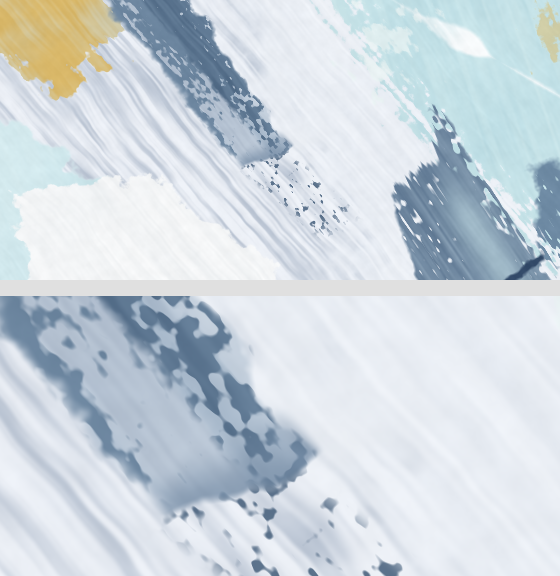
Top, the full canvas; bottom, a detail of the centre.
This background is drawn by a WebGL 1 fragment shader. Its source:

```glsl
precision highp float;
// Abstract painted canvas: diagonal dry-brush strokes in slate blue, ochre, pale aqua and white.
uniform vec2 u_resolution;

float hash(vec2 p) {
  vec3 q = fract(p.xyx * 0.1031);
  q += dot(q, q.yzx + 33.33);
  return fract((q.x + q.y) * q.z);
}

float noise(vec2 p) {
  vec2 i = floor(p), f = fract(p);
  f = f * f * (3.0 - 2.0 * f);
  return mix(mix(hash(i), hash(i + vec2(1.0, 0.0)), f.x),
             mix(hash(i + vec2(0.0, 1.0)), hash(i + 1.0), f.x), f.y);
}

float fbm(vec2 p) {
  float sum = 0.0, amp = 0.53;
  for (int i = 0; i < 4; i++) {
    sum += amp * noise(p);
    p = mat2(1.6, 1.2, -1.2, 1.6) * p + 7.3;
    amp *= 0.5;
  }
  return sum;
}

// Soft coverage of a region whose signed distance is positive inside.
float fill(float d, float w) { return smoothstep(-w, w, d); }

// Broken paint: the share of the grain that is covered grows with amount.
float dry(float amount, float grain) {
  return smoothstep(-0.07, 0.07, grain - mix(0.92, 0.08, amount));
}

// Streaks that are thin along x and long along y.
float bristles(vec2 q) {
  return 0.5 * noise(q * vec2(120.0, 5.0)) + 0.5 * noise(q * vec2(48.0, 2.5) + 9.0);
}

void main() {
  vec2 p = gl_FragCoord.xy / u_resolution.y;
  float cloud = fbm(p * 4.0), rag = fbm(p * 13.0) - 0.5, grain = fbm(p * 38.0);

  // Stroke frame: x across the brush, y along it, down to the right.
  vec2 q = vec2(dot(p, vec2(0.764, 0.645)), dot(p, vec2(0.645, -0.764)));
  float across = q.x, along = q.y;
  float hair = bristles(q + vec2(0.05 * cloud, 0.0));

  // Aqua ground with steep streaks
  float steep = bristles(vec2(p.x + 0.35 * p.y, p.y) * 0.8);
  vec3 color = mix(vec3(0.70, 0.84, 0.875), vec3(0.83, 0.925, 0.935), 0.55 * cloud + 0.45 * steep);
  color = mix(color, vec3(0.86, 0.93, 0.945), 0.6 * fill(0.35 - p.x, 0.3));

  // White field with a broken right edge
  float low = 0.52 + 0.33 * along + 0.12 * rag;
  float field = dry(clamp(0.5 + 2.6 * (1.53 - across) + 0.5 * (cloud - 0.5), 0.0, 1.0), 0.5 * grain + 0.5 * hair);
  field *= fill(across - low, 0.015);
  color = mix(color, mix(vec3(0.88, 0.905, 0.94), vec3(0.945, 0.955, 0.97), 0.5 * cloud + 0.5 * hair), field);

  // Pale dabs over the aqua
  float dabs = dry(0.62 - 2.2 * length((p - vec2(1.38, 0.84)) * vec2(0.8, 1.0)), fbm(q * vec2(28.0, 16.0)));
  color = mix(color, vec3(0.91, 0.95, 0.95), 0.75 * dabs);

  // Wide lavender wash
  float wash = fill(across - low, 0.012) * fill(1.16 - 0.22 * along + 0.3 * rag - across, 0.12);
  vec3 lavender = mix(vec3(0.70, 0.745, 0.81), vec3(0.92, 0.935, 0.96), smoothstep(0.15, 0.85, hair + 0.5 * (cloud - 0.4)));
  color = mix(color, lavender, 0.85 * wash);

  // White patch in the lower left
  float patchEdge = min(p.x - 0.117 + 0.24 * p.y, 0.31 + 0.12 * p.x - p.y);
  patchEdge = min(patchEdge, 0.64 + 0.22 * along - across) + 0.1 * rag;
  float whitePatch = fill(patchEdge + 0.05 * (grain - 0.5), 0.008);
  color = mix(color, mix(vec3(0.925, 0.94, 0.95), vec3(0.975), 0.5 * hair + 0.5 * cloud), whitePatch);

  // Ochre in both upper corners
  float ochre = 1.0 - length((p - vec2(0.16, 0.95)) / vec2(0.27, 0.25)) + 1.1 * rag + 0.25 * (hair - 0.5);
  vec3 gold = mix(vec3(0.85, 0.71, 0.38), vec3(0.81, 0.78, 0.64), smoothstep(0.3, 0.75, cloud + 0.3 * (hair - 0.5) + 0.6 * (p.x - 0.2)));
  color = mix(color, gold, 0.95 * fill(ochre, 0.04));
  float faint = dry(0.75 - 0.6 * length((p - vec2(1.99, 0.9)) / vec2(0.14, 0.2)), 0.5 * grain + 0.5 * steep);
  color = mix(color, vec3(0.82, 0.77, 0.56), 0.75 * faint);

  // Main slate stroke: grey side, dark side, end ridge and scattered tail
  float flecks = 0.7 * noise(q * vec2(85.0, 55.0)) + 0.3 * noise(q * vec2(170.0, 95.0));
  float tip = 0.26 + 0.25 * (across - 0.92) + 0.05 * rag;
  float body = fill(tip - along, 0.008);
  float side = body * fill(across - 0.925 + 0.06 * rag, 0.012) * fill(1.08 - across, 0.03);
  float sideCover = 0.62 - 0.35 * smoothstep(-0.1, 0.3, along);
  color = mix(color, vec3(0.61, 0.685, 0.765), side * (0.3 + 0.5 * hair));
  color = mix(color, vec3(0.42, 0.52, 0.62), side * dry(sideCover, 0.5 * flecks + 0.5 * hair));
  float dark = body * fill(across - 1.03 + 0.05 * rag, 0.01);
  dark *= fill(1.135 - 0.11 * along + 0.08 * rag - across, 0.008);
  float darkCover = 1.0 - 0.58 * smoothstep(-0.2, 0.27, along) - 0.25 * smoothstep(1.07, 1.16, across);
  color = mix(color, vec3(0.54, 0.63, 0.72), 0.4 * dark);
  color = mix(color, mix(vec3(0.29, 0.39, 0.50), vec3(0.41, 0.51, 0.61), hair), dark * dry(darkCover, flecks));
  float ridge = body * fill(along - tip + 0.04, 0.035) * fill(across - 0.92, 0.01) * fill(1.11 - across, 0.01);
  color = mix(color, vec3(0.45, 0.54, 0.64), 0.65 * ridge);
  float tail = fill(along - tip, 0.01) * fill(0.62 - along, 0.06) * fill(0.075 - abs(across - 1.0 - 0.15 * (along - 0.3)), 0.02);
  color = mix(color, vec3(0.35, 0.44, 0.54), tail * dry(0.26, flecks));

  // Lower right slate stroke, lighter in its middle
  vec2 r = vec2(dot(p, vec2(0.83, 0.56)), dot(p, vec2(0.56, -0.83)));
  float strand = bristles(r + 3.0);
  float chips = 0.5 * noise(r * vec2(95.0, 38.0)) + 0.5 * strand;
  float top = 0.53 - 0.16 * smoothstep(1.52, 1.62, r.x) + 0.12 * (strand - 0.5);
  float slab = fill(r.y - top, 0.012) * fill(1.645 + 0.04 * rag - r.x, 0.006);
  slab *= fill(r.x - 1.323 + 0.24 * (r.y - 0.509) + 0.05 * rag, 0.008);
  float glow = exp(-pow((r.x - 1.51) / 0.065, 2.0)) * smoothstep(0.52, 0.78, r.y);
  vec3 slate = mix(mix(vec3(0.33, 0.43, 0.54), vec3(0.55, 0.64, 0.72), strand), vec3(0.66, 0.76, 0.81), 0.85 * glow);
  float slabCover = 0.84 - 0.3 * smoothstep(1.54, 1.62, r.x) - 0.15 * smoothstep(1.42, 1.3, r.x) + 0.2 * glow;
  color = mix(color, slate, slab * dry(slabCover, chips));

  // Dark dab at the stroke end, and a broken dab on the right border
  vec2 along2 = vec2(0.10, 0.08), d = p - vec2(1.83, 0.0);
  float dab = length(d - along2 * clamp(dot(d, along2) / dot(along2, along2), 0.0, 1.0));
  color = mix(color, vec3(0.20, 0.29, 0.41), fill(0.026 + 0.06 * rag - dab, 0.006));
  float border = fill(p.x - 1.91 + 0.12 * rag, 0.015) * fill(0.45 + 0.15 * rag - p.y, 0.02);
  color = mix(color, vec3(0.43, 0.54, 0.64), border * dry(0.35 + 0.45 * smoothstep(0.0, 0.3, p.y), chips));

  // White leaf-shaped dab with a trailing smear
  vec2 leaf = mat2(0.87, 0.5, -0.5, 0.87) * (p - vec2(1.68, 0.84));
  leaf = vec2(0.87 * (p.x - 1.68) - 0.5 * (p.y - 0.84), 0.5 * (p.x - 1.68) + 0.87 * (p.y - 0.84));
  float taper = 0.045 * smoothstep(0.13, -0.06, leaf.x) * smoothstep(-0.24, -0.03, leaf.x);
  float smear = fill(taper + 0.03 * rag - abs(leaf.y), 0.01) * mix(0.45 + 0.5 * hair, 1.0, smoothstep(-0.12, 0.0, leaf.x));
  color = mix(color, vec3(0.965, 0.975, 0.98), smear);

  // Fine paint texture
  color += 0.035 * (grain - 0.5) + 0.03 * (hair - 0.5);
  gl_FragColor = vec4(clamp(color, 0.0, 1.0), 1.0);
}
```
